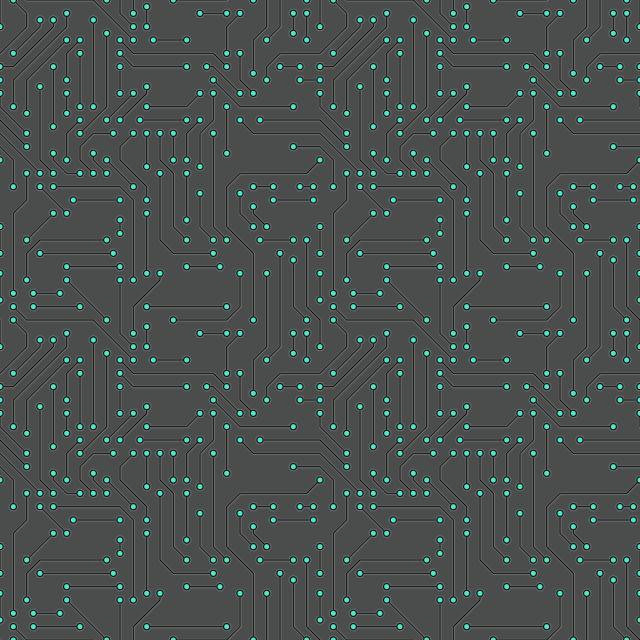
Reproduce this pattern procedurally as a Shadertoy shader.

```glsl
const float REPEATS = 2.0;   // tiles across the canvas
const float NODES = 24.0;    // lattice nodes across one tile
const float TAU = 6.28319;
const vec2 BLOCK = vec2(4.0, 3.0);   // nodes per trace break

const vec3 BOARD = vec3(0.294, 0.297, 0.297);
const vec3 BEVEL = vec3(0.41);
const vec3 GROOVE = vec3(0.04);
const vec3 PAD = vec3(0.29, 0.91, 0.78);

// Sizes in lattice units
const float TRACE_RADIUS = 0.033;
const float BEVEL_RADIUS = 0.11;
const float PAD_RADIUS = 0.188;
const float RING_RADIUS = 0.27;
const float RIM_RADIUS = 0.355;
const vec2 BEVEL_SHIFT = vec2(0.02, -0.02);

float hash(vec2 node, float seed) {
    vec2 wrapped = mod(node, NODES);
    return fract(sin(dot(wrapped, vec2(12.99, 78.23)) + seed) * 43758.5);
}

// Unit lattice step for one of eight headings
vec2 compass(int heading) {
    float angle = float(heading) * TAU / 8.0;
    return round(vec2(cos(angle), sin(angle)));
}

// Layered sines steer the traces; headings favour the axes over diagonals
int headingAt(vec2 node) {
    vec2 w = mod(node, NODES) * TAU / NODES;
    float turn = 2.0 + 1.1 * sin(w.x + 2.0 * w.y + 0.6)
               + 0.8 * sin(3.0 * w.y - w.x + 2.1)
               + 0.6 * sin(2.0 * w.x + 3.0 * w.y + 4.0)
               + 0.3 * (hash(node, 1.7) - 0.5);
    float axis = 2.0 * floor(turn * 0.5 + 0.5);
    float lean = turn - axis;
    return (int(axis + step(0.7, abs(lean)) * sign(lean)) + 8) % 8;
}

// One random node in every block of the lattice cuts its trace
bool isBreak(vec2 node) {
    vec2 wrapped = mod(node, NODES);
    vec2 block = floor(wrapped / BLOCK);
    vec2 pick = floor(BLOCK * vec2(hash(block, 5.3), hash(block, 9.6)));
    return distance(wrapped - block * BLOCK, pick) < 0.5;
}

// Rising diagonals give way to falling ones in the same cell
bool isBlocked(vec2 source, int heading) {
    if (heading % 4 != 1) return false;
    vec2 dir = compass(heading);
    return headingAt(source + vec2(0.0, dir.y)) == (heading + 6) % 8
        || headingAt(source + vec2(dir.x, 0.0)) == (heading + 2) % 8;
}

// Heading of the single link that enters a node, or -1
int incoming(vec2 node) {
    if (isBreak(node)) return -1;
    int ahead = headingAt(node);
    for (int i = 0; i < 3; i++) {
        int heading = (ahead + (i == 2 ? 7 : i)) % 8;
        vec2 source = node - compass(heading);
        if (headingAt(source) == heading && !isBlocked(source, heading)) return heading;
    }
    return -1;
}

bool hasOutgoing(vec2 node) {
    int heading = headingAt(node);
    return incoming(node + compass(heading)) == heading;
}

float segmentDistance(vec2 p, vec2 a, vec2 b) {
    vec2 ab = b - a;
    return length(p - a - ab * clamp(dot(p - a, ab) / dot(ab, ab), 0.0, 1.0));
}

float coverage(float dist, float radius, float pixel) {
    return clamp(0.5 - (dist - radius) / pixel, 0.0, 1.0);
}

void mainImage(out vec4 fragColor, in vec2 fragCoord) {
    float scale = REPEATS * NODES;
    vec2 p = fragCoord / iResolution.xy * scale;
    float pixel = scale / iResolution.y;
    float trace = 9.0, bevel = 9.0, pad = 9.0;
    vec2 nearest = round(p);

    // Collect every link that ends around the nearest node
    for (int y = -1; y <= 1; y++)
    for (int x = -1; x <= 1; x++) {
        vec2 target = nearest + vec2(x, y);
        int heading = incoming(target);
        if (heading < 0) continue;

        vec2 dir = compass(heading);
        vec2 source = target - dir;
        bool isHead = incoming(source) < 0;
        bool isTail = !hasOutgoing(target);
        if (isHead && isTail) continue;

        // Some straight loose ends stop half a step early
        vec2 a = source, b = target;
        bool isStraight = heading % 2 == 0;
        if (isHead && isStraight && hash(source, 2.9) < 0.4) a += 0.5 * dir;
        if (isTail && isStraight && hash(target, 8.1) < 0.4) b -= 0.5 * dir;

        trace = min(trace, segmentDistance(p, a, b));
        bevel = min(bevel, segmentDistance(p - BEVEL_SHIFT, a, b));
        if (isHead) pad = min(pad, distance(p, a));
        if (isTail) pad = min(pad, distance(p, b));
    }

    // Bevel, groove, then pads
    float light = max(coverage(bevel, BEVEL_RADIUS, pixel), coverage(pad, RIM_RADIUS, pixel));
    float dark = max(coverage(trace, TRACE_RADIUS, pixel), coverage(pad, RING_RADIUS, pixel));
    vec3 color = mix(BOARD, BEVEL, light);
    color = mix(color, GROOVE, dark);
    color = mix(color, PAD, coverage(pad, PAD_RADIUS, pixel));
    fragColor = vec4(color, 1.0);
}
```
